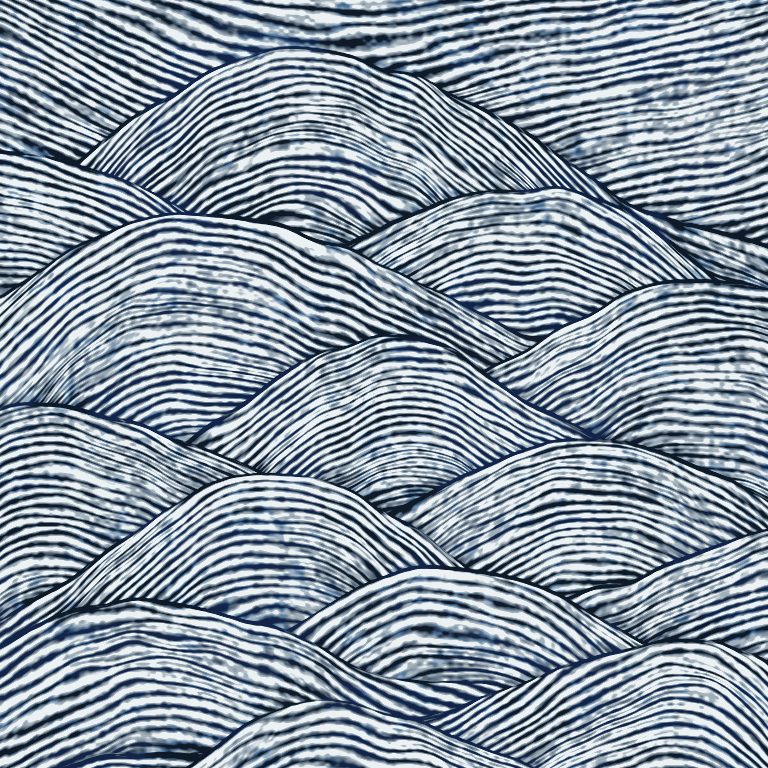
This pattern is drawn by a WebGL 1 fragment shader. Its source:

```glsl
precision highp float;

uniform vec2 u_resolution;

const int HILLS = 14;
const vec3 PAPER = vec3(0.925, 0.95, 0.955);
const vec3 MIST = vec3(0.63, 0.69, 0.73);
const vec3 STEEL = vec3(0.39, 0.46, 0.53);
const vec3 SLATE = vec3(0.22, 0.29, 0.36);
const vec3 INK = vec3(0.06, 0.10, 0.16);
const vec3 NAVY = vec3(0.07, 0.14, 0.29);

float hash(vec2 p) {
  vec3 q = fract(vec3(p.xyx) * 0.1031);
  q += dot(q, q.yzx + 33.33);
  return fract((q.x + q.y) * q.z);
}

float noise(vec2 p) {
  vec2 cell = floor(p);
  vec2 f = fract(p);
  f = f * f * (3.0 - 2.0 * f);
  float low = mix(hash(cell), hash(cell + vec2(1.0, 0.0)), f.x);
  float high = mix(hash(cell + vec2(0.0, 1.0)), hash(cell + vec2(1.0, 1.0)), f.x);
  return mix(low, high, f.y);
}

float ramp(float a, float b, float t) {
  return clamp((t - a) / (b - a), 0.0, 1.0);
}

float triangle(float phase) {
  return abs(2.0 * fract(phase) - 1.0);
}

// Engraved lines that run along a ridge; x is along it, depth is below it.
float hatch(float x, float depth, float frequency, float seed) {
  vec2 p = vec2(x, depth) + seed * vec2(7.3, 3.7);
  float phase = depth * frequency
              + 5.0 * noise(p * vec2(2.6, 3.2))
              + 1.5 * noise(p * vec2(6.0, 12.0))
              + 0.75 * noise(p * vec2(17.0, 44.0));
  // Some patches carry an extra thin line between the main ones.
  float fine = 0.55 * smoothstep(0.45, 0.8, noise(p * vec2(8.0, 22.0) + 71.0));
  float wave = mix(triangle(phase), triangle(2.0 * phase + 0.5), fine);
  float contrast = mix(0.75, 1.5, noise(p * vec2(7.0, 20.0) + 31.0));
  float weight = 0.22 * (noise(p * vec2(9.0, 40.0) + 57.0) - 0.5);
  float flecks = 0.34 * (noise(p * vec2(60.0, 150.0) + 83.0) - 0.5)
               + 0.42 * (noise(p * vec2(150.0, 230.0) + 13.0) - 0.5);
  return 0.535 + (wave - 0.5) * contrast + weight + flecks;
}

// Height and slope of a rounded hill with flaring flanks.
vec2 ridge(float s, float peak, float drop, float width) {
  float q = 1.0 + s * s;
  return vec2(peak - drop * s * s / q, -2.0 * drop * s / (width * q * q));
}

// Paints one hill over the tone behind it, with a shadow along its crest.
float paintHill(float behind, vec2 p, float index) {
  float k = index / float(HILLS - 1);
  float peak = mix(0.93, 0.09, pow(k, 0.85)) + 0.05 * (hash(vec2(index, 4.0)) - 0.5);
  float center = mix(-0.1, 1.1, fract(index * 0.618 + 0.42));
  float drop = mix(0.46, 0.2, k) * mix(0.85, 1.2, hash(vec2(index, 21.0)));

  // The flank that faces the middle of the canvas is the longer one.
  float side = p.x - center;
  float reach = side < 0.0 ? mix(0.28, 0.62, center) : mix(0.62, 0.28, center);
  float width = reach * mix(1.0, 0.7, k) * mix(0.85, 1.2, hash(vec2(index, 9.0)));
  float s = side / width;

  vec2 crest = ridge(s, peak, drop, width);
  float wobble = 0.035 * (noise(vec2(p.x * 6.0, index * 5.0)) - 0.5)
               + 0.008 * (noise(vec2(p.x * 22.0, index * 7.0)) - 0.5);
  float depth = crest.x + wobble - p.y;
  float edge = depth / sqrt(1.0 + crest.y * crest.y);

  // Lines fan out to one flank and dive more steeply than the crest.
  float fan = 1.0 + 0.7 * (hash(vec2(index, 15.0)) - 0.5) * s / sqrt(1.0 + s * s);
  float dive = mix(0.1, 0.5, hash(vec2(index, 33.0))) * (peak - crest.x);
  float tone = hatch(p.x, depth * fan - dive, mix(80.0, 68.0, k), index + 1.0);

  // A pale rim sits below the dark crest line.
  float rim = smoothstep(0.003, 0.006, edge) * (1.0 - smoothstep(0.007, 0.013, edge));
  tone += 0.35 * rim * smoothstep(0.4, 0.8, noise(vec2(p.x * 6.0, index * 9.0)));
  float line = mix(0.0, 0.004, noise(vec2(p.x * 9.0, index * 3.0)));
  tone -= 0.8 * (1.0 - smoothstep(line, line + 0.0025, abs(edge)));

  float shadow = 0.2 * exp(-max(-edge, 0.0) / 0.012);
  return mix(behind - shadow, tone, smoothstep(-0.0015, 0.0015, edge));
}

vec3 inkWash(float tone, vec2 p) {
  vec3 dark = mix(INK, NAVY, smoothstep(0.56, 0.68, noise(p * 13.0)));
  vec3 color = mix(dark, SLATE, ramp(0.10, 0.23, tone));
  color = mix(color, STEEL, ramp(0.24, 0.38, tone));
  color = mix(color, MIST, ramp(0.40, 0.57, tone));
  color = mix(color, PAPER, ramp(0.63, 0.76, tone));
  // Midtones carry scattered blue tints.
  float mid = ramp(0.1, 0.35, tone) * (1.0 - ramp(0.45, 0.65, tone));
  float tint = smoothstep(0.55, 0.8, noise(p * vec2(44.0, 56.0) + 19.0));
  return color + mid * tint * vec3(-0.07, -0.01, 0.06);
}

void main() {
  vec2 p = gl_FragCoord.xy / u_resolution.y;

  // Sky: long currents that sag towards the middle.
  float sag = 0.4 * (p.x - 0.52) * (p.x - 0.52) + 0.04 * noise(vec2(p.x * 3.0, 2.0));
  float tone = hatch(p.x, 1.1 + sag - p.y, 72.0, 0.0);

  for (int i = 0; i < HILLS; i++) {
    tone = paintHill(tone, p, float(i));
  }
  gl_FragColor = vec4(inkWash(clamp(tone, 0.0, 1.0), p), 1.0);
}
```
